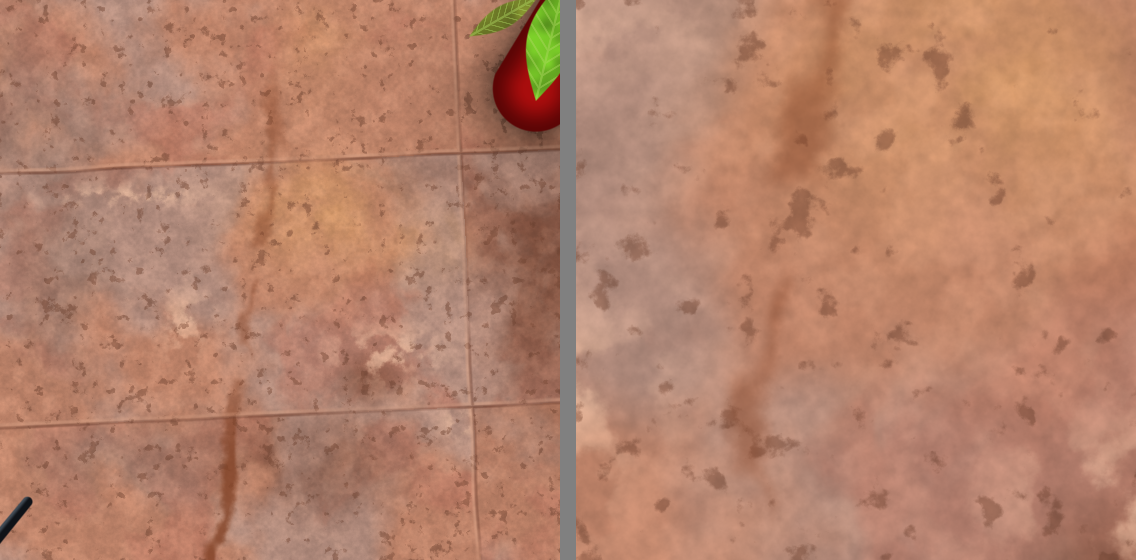
Left, the full canvas; right, a detail of the centre.
A Shadertoy shader for this texture:

```glsl
// Worn terracotta floor tiles seen slightly askew, with mottled glaze, pale scuffs
// and a rusty drip trail; a red pot with leaves and a dark rod enter at the corners.
// Layered value noise colours the clay, skewed grid lines give the joints.

float hash(vec2 p) {
    vec3 q = fract(p.xyx * vec3(0.1031, 0.1030, 0.0973));
    q += dot(q, q.yzx + 33.33);
    return fract((q.x + q.y) * q.z);
}

float noise(vec2 p) {
    vec2 i = floor(p), f = fract(p);
    f = f * f * (3.0 - 2.0 * f);
    return mix(mix(hash(i), hash(i + vec2(1, 0)), f.x),
               mix(hash(i + vec2(0, 1)), hash(i + vec2(1, 1)), f.x), f.y);
}

float fbm(vec2 p) {
    float sum = 0.0, amp = 0.5;
    for (int i = 0; i < 6; i++) {
        sum += amp * noise(p + 40.0);
        p = mat2(1.6, 1.2, -1.2, 1.6) * p + 7.3;
        amp *= 0.5;
    }
    return sum;
}

// Soft elliptical region, 1 at its centre
float blot(vec2 p, vec2 centre, vec2 size) {
    vec2 d = (p - centre) / size;
    return exp(-dot(d, d));
}

// Tapered capsule from a (radius ra) to b (radius rb)
float capsule(vec2 p, vec2 a, vec2 b, float ra, float rb) {
    float t = clamp(dot(p - a, b - a) / dot(b - a, b - a), 0.0, 1.0);
    return length(p - mix(a, b, t)) - mix(ra, rb, t);
}

// Paints a pointed leaf with a midrib and slanted veins
void leaf(inout vec3 col, vec2 p, vec2 tip, vec2 base, float width, vec3 tint, float px) {
    vec2 axis = normalize(base - tip);
    float len = length(base - tip);
    float t = dot(p - tip, axis) / len;
    float side = dot(p - tip, vec2(-axis.y, axis.x));
    float edge = abs(side) - width * sin(3.14159 * clamp(t, 0.0, 1.0));
    float vein = smoothstep(0.6, 1.0, cos(62.0 * (t - abs(side) / len)));
    float rib = 1.0 - smoothstep(0.001, 0.003, abs(side));
    vec3 c = tint * (0.8 + 0.4 * noise(p * 45.0));
    c = mix(c, vec3(0.68, 0.84, 0.38), 0.45 * max(vein, rib));
    float inside = step(0.0, t) * step(t, 1.0);
    col = mix(col, c, inside * (1.0 - smoothstep(-px, px, edge)));
}

void mainImage(out vec4 fragColor, in vec2 fragCoord) {
    vec2 p = fragCoord / iResolution.xy;
    float px = 1.0 / iResolution.y;

    // Skewed tile grid, joints slightly wavering
    float waver = 0.004 * (noise(p * 9.0) - 0.5);
    vec2 grid = vec2((p.x - 0.857 + 0.047 * p.y + waver) / 0.9,
                     (p.y - 0.236 - 0.044 * p.x + waver) / 0.453);
    vec2 tile = floor(grid);
    vec2 joint = (fract(grid + 0.5) - 0.5) * vec2(0.9, 0.453);

    // Clay mottling, shifted from tile to tile
    vec2 q = p + tile * vec2(3.7, 5.1);
    float broad = fbm(q * 3.5);
    float cloud = fbm(q * 8.0 + 2.0 * broad);
    float fine = fbm(q * 36.0);
    float grain = fbm(p * 150.0);
    vec3 col = mix(vec3(0.80, 0.55, 0.44), vec3(0.75, 0.59, 0.53), smoothstep(0.42, 0.62, broad));
    col = mix(col, vec3(0.76, 0.47, 0.39), 0.5 * smoothstep(0.5, 0.68, cloud));
    col *= 0.97 + 0.08 * (hash(tile + 9.0) - 0.5);

    // Ochre glow, grey bloom and brown shade in ragged patches
    float ragged = smoothstep(0.3, 0.65, cloud);
    float ochre = blot(p, vec2(0.57, 0.62), vec2(0.13, 0.10)) + 0.6 * blot(p, vec2(0.77, 0.57), vec2(0.08, 0.07))
                + 0.5 * blot(p, vec2(0.57, 0.93), vec2(0.07, 0.14));
    col = mix(col, vec3(0.85, 0.62, 0.40), 0.75 * min(ochre, 1.0) * (0.35 + 0.65 * ragged));
    float grey = blot(p, vec2(0.14, 0.50), vec2(0.13, 0.16)) + blot(p, vec2(0.36, 0.34), vec2(0.05, 0.08))
               + blot(p, vec2(0.09, 0.74), vec2(0.12, 0.06)) + 0.6 * blot(p, vec2(0.02, 0.85), vec2(0.10, 0.13))
               + 0.7 * blot(p, vec2(0.22, 0.17), vec2(0.20, 0.07));
    col = mix(col, vec3(0.56, 0.44, 0.39), 0.75 * min(grey, 1.0) * ragged);
    float shade = blot(p, vec2(0.96, 0.52), vec2(0.13, 0.26)) * step(0.0, grid.x)
                + 0.8 * blot(p, vec2(0.56, 0.17), vec2(0.14, 0.09)) + 0.7 * blot(p, vec2(0.66, 0.32), vec2(0.05, 0.04))
                + 0.5 * blot(p, vec2(0.76, 0.68), vec2(0.09, 0.05));
    col = mix(col, vec3(0.46, 0.28, 0.21), min(shade, 1.0) * (0.3 + 0.6 * ragged));

    // Pale scuffs, dark pits and grain
    float scuff = blot(p, vec2(0.23, 0.65), vec2(0.12, 0.018)) + blot(p, vec2(0.69, 0.37), vec2(0.08, 0.04))
                + blot(p, vec2(0.82, 0.245), vec2(0.03, 0.025)) + 0.8 * blot(p, vec2(0.33, 0.43), vec2(0.04, 0.05));
    col = mix(col, vec3(0.89, 0.72, 0.61), 0.7 * smoothstep(0.42, 0.62, fine) * min(scuff + 0.12, 1.0));
    col = mix(col, vec3(0.42, 0.25, 0.18), 0.45 * smoothstep(0.64, 0.76, fbm(p * 60.0 + 5.0)));
    col *= 1.0 + 0.16 * (grain - 0.5) + 0.18 * (fine - 0.5);

    // Rusty drip trail
    float trailX = 0.385 + 0.135 * p.y + 0.035 * (noise(vec2(p.y * 11.0, 3.0)) - 0.5);
    float trail = 1.0 - smoothstep(0.004, 0.022, abs(p.x - trailX) + 0.022 * (fine - 0.45));
    trail *= smoothstep(0.3, 0.6, noise(p * vec2(30.0, 17.0))) * (1.0 - smoothstep(0.8, 0.9, p.y));
    col = mix(col, vec3(0.50, 0.25, 0.14), trail * mix(0.75, 0.4, smoothstep(0.18, 0.3, p.y)));

    // Joints: thin dark seam beside a worn light lip
    float worn = 0.35 + 0.65 * noise(p * 14.0);
    vec2 seam = 1.0 - smoothstep(vec2(0.0005), vec2(0.003 + px), abs(joint));
    vec2 lip = 1.0 - smoothstep(vec2(0.001), vec2(0.006), abs(joint - vec2(-0.004, 0.005)));
    col = mix(col, vec3(0.85, 0.64, 0.53), 0.5 * worn * max(lip.x, lip.y));
    col = mix(col, vec3(0.43, 0.25, 0.19), 0.65 * worn * max(seam.x * 0.7, seam.y));

    // Pot with soft shadow, then leaves
    float pot = capsule(p, vec2(0.957, 0.842), vec2(1.01, 0.99), 0.077, 0.045);
    col *= 1.0 - 0.45 * exp(-max(pot, 0.0) * 22.0);
    vec3 red = mix(vec3(0.36, 0.02, 0.02), vec3(0.66, 0.05, 0.05), smoothstep(0.0, 0.06, -pot));
    col = mix(col, red, 1.0 - smoothstep(-px, px, pot));
    leaf(col, p, vec2(0.838, 0.935), vec2(0.96, 1.005), 0.02, vec3(0.45, 0.50, 0.16), px);
    leaf(col, p, vec2(0.957, 0.82), vec2(1.01, 1.04), 0.042, vec3(0.42, 0.70, 0.14), px);

    // Dark rod with a lit upper side
    float rod = capsule(p, vec2(-0.02, 0.02), vec2(0.049, 0.104), 0.010, 0.009);
    vec3 steel = mix(vec3(0.06, 0.07, 0.09), vec3(0.25, 0.29, 0.33), smoothstep(0.0, 0.012, p.y - 0.044 - 1.22 * p.x));
    col = mix(col, steel, 1.0 - smoothstep(-px, px, rod));

    fragColor = vec4(clamp(col, 0.0, 1.0), 1.0);
}
```
